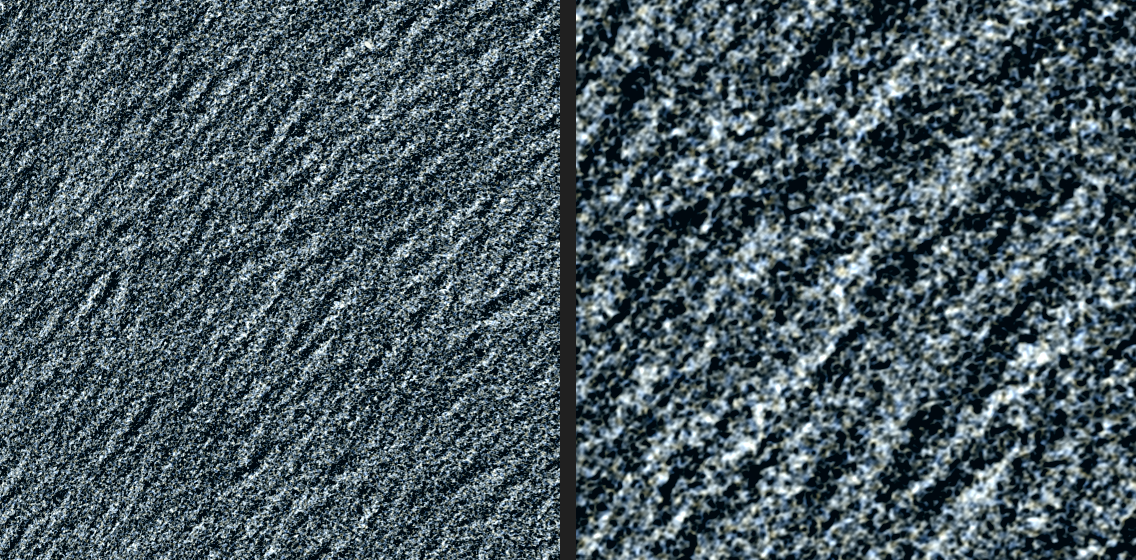
Left: the whole. Right: its middle third, enlarged.
Reproduce this texture procedurally as a Shadertoy shader.

```glsl
// Draws rough slate-blue rippled relief: fine grain on slanted, gently bending ridges lit from one side.

const float STREAK_ANGLE = 0.99;
const float STREAK_BEND = 0.15;
const float MEAN_TONE = 0.338;
const float DARKEST_TONE = 0.03;
const vec2 LIGHT_STEP = vec2(0.0008, 0.0026);
const vec3 SLATE_TINT = vec3(-0.07, 0.0, 0.03);
const vec3 CHROMA_AXIS = vec3(0.9, 0.25, -1.0);
const vec3 FLECK_COLOUR = vec3(0.96, 0.98, 0.95);

// Integer hash: two values in -1..1 per lattice cell
vec2 hashGradient(vec2 cell, uint seed) {
    uvec2 q = uvec2(ivec2(cell)) + uvec2(seed * 747u, seed * 1931u);
    q = q * 1664525u + 1013904223u;
    q.x += q.y * 1664525u;
    q.y += q.x * 1664525u;
    q ^= q >> 16u;
    q.x += q.y * 1664525u;
    q.y += q.x * 1664525u;
    q ^= q >> 16u;
    return vec2(q & 65535u) / 32767.5 - 1.0;
}

float cornerValue(vec2 cell, vec2 local, vec2 corner, uint seed) {
    return dot(hashGradient(cell + corner, seed), local - corner);
}

// Gradient noise scaled to a standard deviation of about one
float unitNoise(vec2 p, uint seed) {
    vec2 cell = floor(p);
    vec2 local = p - cell;
    vec2 fade = local * local * (3.0 - 2.0 * local);
    float low = mix(cornerValue(cell, local, vec2(0, 0), seed),
                    cornerValue(cell, local, vec2(1, 0), seed), fade.x);
    float high = mix(cornerValue(cell, local, vec2(0, 1), seed),
                     cornerValue(cell, local, vec2(1, 1), seed), fade.x);
    return 5.8 * mix(low, high, fade.y);
}

// Sharp-crested height
float crestNoise(vec2 p, uint seed) {
    return -abs(unitNoise(p, seed));
}

// Coordinates along (x) and across (y) the streaks, flattening to the right
vec2 streakSpace(vec2 uv, float angle, float bend) {
    vec2 along = vec2(cos(angle), sin(angle));
    vec2 across = vec2(-along.y, along.x);
    return vec2(dot(uv, along), dot(uv, across) + bend * uv.x * uv.x);
}

// Height of the long ridges and the shorter crests riding on them
float ridgeHeight(vec2 s) {
    float longRidge = crestNoise(s * vec2(11.0, 34.0), 4u);
    float swell = unitNoise(s * vec2(16.0, 48.0), 5u);
    float crest = crestNoise(s * vec2(34.0, 74.0), 6u);
    float chip = crestNoise(s * vec2(72.0, 125.0), 10u);
    return 0.16 * longRidge + 0.16 * swell + 0.10 * crest + 0.09 * chip;
}

// Side light on the ridges: lit flank minus shaded flank
float ridgeLight(vec2 s, vec2 lightStep) {
    return ridgeHeight(s - lightStep) - ridgeHeight(s + lightStep);
}

// Tone of the relief, from ridges down to the finest grit
float reliefTone(vec2 s) {
    vec2 wobble = vec2(unitNoise(s * 80.0, 1u), unitNoise(s * 80.0, 2u));
    float ridges = ridgeLight(s + 0.0018 * wobble, LIGHT_STEP);
    float broad = 0.025 * unitNoise(s * vec2(4.0, 9.0), 3u);
    float clump = 0.08 * unitNoise(s * vec2(88.0, 140.0), 7u);
    float grain = 0.16 * unitNoise(s * vec2(180.0, 250.0), 8u);
    float grit = 0.13 * unitNoise(s * vec2(340.0, 420.0), 11u);
    return broad + ridges + clump + grain + grit;
}

// Soft-edged ellipse mask
float ellipseMask(vec2 p, vec2 centre, vec2 radii, float angle, float soft) {
    vec2 d = p - centre;
    float c = cos(angle), s = sin(angle);
    vec2 r = vec2(c * d.x + s * d.y, c * d.y - s * d.x) / radii;
    float edge = (length(r) - 1.0) * min(radii.x, radii.y);
    return 1.0 - smoothstep(-soft, soft, edge);
}

void mainImage(out vec4 fragColor, in vec2 fragCoord) {
    vec2 uv = fragCoord / min(iResolution.x, iResolution.y);
    vec2 s = streakSpace(uv, STREAK_ANGLE, STREAK_BEND);

    // Slate tone with compressed highlights and faint blue and olive flecks
    float tone = max(MEAN_TONE + reliefTone(s), DARKEST_TONE);
    tone -= 0.2 * max(tone - 0.7, 0.0);
    float chroma = 0.03 * unitNoise(s * 190.0, 9u);
    vec3 colour = vec3(tone) + SLATE_TINT + CHROMA_AXIS * chroma * smoothstep(0.0, 0.3, tone);

    // One pale chip lying on the surface
    float chip = ellipseMask(uv, vec2(0.657, 0.92), vec2(0.008, 0.0045), -0.8, 0.0015);
    colour = mix(colour, FLECK_COLOUR, chip);

    fragColor = vec4(clamp(colour, 0.0, 1.0), 1.0);
}
```
